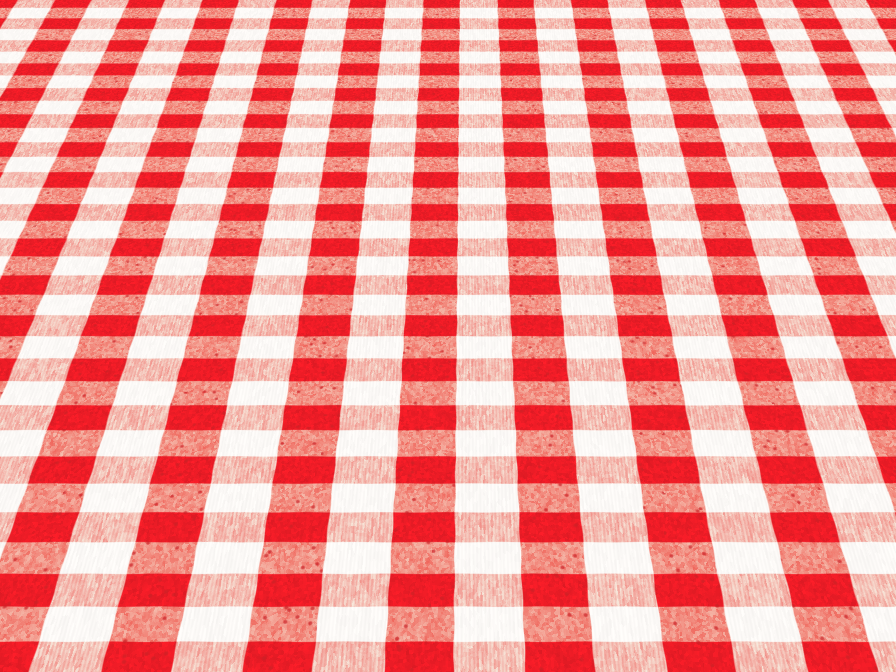
A Shadertoy shader for this texture:

```glsl
// Red and white gingham tablecloth receding in perspective, with woven yarn texture.
#define HORIZON vec2(0.0278, 2.0868)  // vanishing point, in canvas heights from bottom centre
#define COLUMN_SPREAD 0.1009          // repeat width per unit of depth
#define ROW_DENSITY 39.234            // row repeats times depth
#define STRIPE_CENTRE vec2(-0.338, 0.968)
#define STRIPE_WIDTH vec2(0.49, 0.496)
#define THREADS 34.0                  // vertical threads per repeat
#define GRAIN 0.30
#define FLECK_CHANCE 0.10

const float TAU = 6.2831853;
const vec3 WHITE  = vec3(0.985, 0.975, 0.965);
const vec3 RED    = vec3(0.93, 0.11, 0.15);
const vec3 SALMON = vec3(0.95, 0.57, 0.52);  // red column over white row
const vec3 PINK   = vec3(0.957, 0.74, 0.70); // white column over red row
const vec3 SLUB   = vec3(0.80, 0.13, 0.15);

vec2 hash2(vec2 p) {
    vec3 q = fract(p.xyx * vec3(0.1031, 0.1030, 0.0973));
    q += dot(q, q.yzx + 33.33);
    return fract((q.xx + q.yz) * q.zy);
}

// Cellular noise: x = distance to the nearest point, y = random value of its cell
vec2 cellular(vec2 p) {
    vec2 base = floor(p);
    vec2 nearest = vec2(9.0, 0.0);
    for (int j = -1; j <= 1; j++) {
        for (int i = -1; i <= 1; i++) {
            vec2 cell = base + vec2(i, j);
            float d = length(cell + hash2(cell) - p);
            if (d < nearest.x) nearest = vec2(d, hash2(cell + 71.7).x);
        }
    }
    return nearest;
}

// Antialiased coverage of the dyed stripes along both axes
vec2 stripes(vec2 uv, vec2 blur) {
    vec2 fromCentre = abs(fract(uv - STRIPE_CENTRE + 0.5) - 0.5);
    vec2 edge = 0.5 * STRIPE_WIDTH;
    return 1.0 - smoothstep(edge - blur, edge + blur, fromCentre);
}

void mainImage(out vec4 fragColor, in vec2 fragCoord) {
    // Project the canvas onto the cloth
    vec2 p = (fragCoord - vec2(0.5 * iResolution.x, 0.0)) / iResolution.y;
    float depth = HORIZON.y - p.y;
    vec2 cloth = vec2((p.x - HORIZON.x) / (COLUMN_SPREAD * depth), ROW_DENSITY / depth);
    vec2 footprint = fwidth(cloth);

    // Slightly uneven stripe edges
    vec2 wobble = 0.004 * sin(cloth.yx * vec2(9.0, 11.0) + 2.0 * sin(cloth * 3.7));
    vec2 dyed = stripes(cloth + wobble, 0.8 * footprint);
    float column = dyed.x;
    float row = dyed.y;

    // Yarn texture: long vertical fibres, short speckles and a fine thread ribbing
    float fibre = cellular(cloth * vec2(46.0, 7.0)).y - 0.5;
    float speckle = cellular(cloth * vec2(42.0, 22.0) + 19.0).y - 0.5;
    float mottle = cellular(cloth * vec2(11.0, 6.0) + 47.0).x - 0.45;
    float threadFade = 1.0 - smoothstep(0.3, 0.7, footprint.x * THREADS);
    float rib = sin(TAU * THREADS * cloth.x) * threadFade;

    float columnGrain = 0.35 * fibre + 0.8 * speckle + 0.3 * mottle;
    float rowGrain = 0.65 * fibre + 0.3 * speckle + 0.2 * mottle + 0.18 * rib;
    vec3 dyeShift = WHITE - RED;
    vec3 salmon = SALMON + GRAIN * columnGrain * dyeShift;
    vec3 pink = PINK + GRAIN * rowGrain * dyeShift;
    vec3 white = WHITE * (1.0 + 0.010 * rib + 0.025 * fibre);
    vec3 red = RED * (1.0 + 0.10 * speckle + 0.05 * fibre);

    // Weave the two stripe directions together
    vec3 color = mix(mix(white, pink, row), mix(salmon, red, row), column);

    // Scattered slubs in the red warp
    vec2 fleck = cellular(cloth * vec2(15.0, 8.0) + 83.0);
    float soft = max(footprint.x * 15.0, footprint.y * 8.0);
    float spot = 1.0 - smoothstep(0.22 - soft, 0.22 + soft, fleck.x);
    spot *= step(fleck.y, FLECK_CHANCE) * column;
    color = mix(color, SLUB, 0.7 * spot);

    fragColor = vec4(clamp(color, 0.0, 1.0), 1.0);
}
```
